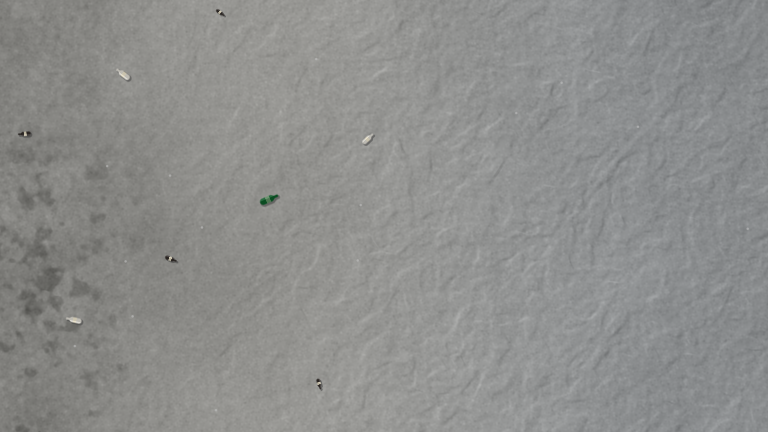
Give the GLSL for this texture, as a WebGL 1 fragment shader.

```glsl
precision highp float;
// Trampled grey beach sand seen from above, with damp patches and a few stray bottles.
uniform vec2 u_resolution;

vec2 hash2(vec2 p) {
  p = vec2(dot(p, vec2(127.1, 311.7)), dot(p, vec2(269.5, 183.3)));
  return fract(sin(p) * 43758.545);
}

mat2 rotate(float a) {
  return mat2(cos(a), sin(a), -sin(a), cos(a));
}

// Cellular noise: each cell scatters one soft bump or dent
float bumps(vec2 p) {
  vec2 cell = floor(p);
  float sum = 0.0;
  for (int j = -1; j <= 1; j++) {
    for (int i = -1; i <= 1; i++) {
      vec2 id = cell + vec2(float(i), float(j));
      vec2 d = p - id - hash2(id);
      float k = max(1.0 - dot(d, d), 0.0);
      sum += k * k * k * (2.0 * hash2(id + 71.3).x - 1.0);
    }
  }
  return sum;
}

// Footprints with crisp rims, over smaller scuffs
float sandHeight(vec2 p) {
  p += 0.009 * sin(p.yx * vec2(19.0, 23.0) + 3.0 * sin(p * 7.0));
  vec2 q = rotate(-0.95) * p;
  float prints = smoothstep(-0.2, 0.3, bumps(q * vec2(19.0, 28.0)));
  float scuffs = smoothstep(-0.3, 0.3, bumps(rotate(0.5) * p * vec2(34.0, 46.0) + 9.0));
  return 0.62 * prints + 0.5 * scuffs + 0.24 * bumps(p * 80.0);
}

// Bottle lying along x: round body tapering to a neck
float bottle(vec2 q) {
  float radius = mix(0.0075, 0.003, smoothstep(0.003, 0.012, q.x));
  return length(vec2(max(abs(q.x) - 0.017, 0.0), q.y)) - radius;
}

void main() {
  vec2 p = gl_FragCoord.xy / u_resolution.y;
  float px = 1.0 / u_resolution.y;
  float leftSide = 1.0 - smoothstep(0.0, 0.65, p.x);
  float rightSide = smoothstep(0.6, 1.6, p.x);

  // Broad light and tint: warm and dim left, pale centre, cool right
  float tone = 0.588 - 0.07 * leftSide - 0.036 * smoothstep(1.0, 1.75, p.x);
  tone -= 0.02 * leftSide * (1.0 - smoothstep(0.1, 0.8, p.y));
  tone -= 0.02 * rightSide * smoothstep(0.6, 1.0, p.y);
  tone -= 0.035 * exp(-22.0 * dot(p - vec2(0.5, 0.33), p - vec2(0.5, 0.33)));
  tone += 0.016 * bumps(p * 4.0) + 0.022 * bumps(p * 11.0 + 5.0) * (0.4 + leftSide);

  // Relief lit from the upper left
  vec2 toLight = vec2(-0.0024, 0.0019);
  float slope = sandHeight(p - toLight) - sandHeight(p + toLight);
  tone += slope * mix(0.035, 0.098, smoothstep(0.2, 1.1, p.x));

  // Faint curved track on the right
  float track = p.y - 0.55 - 1.1 * (p.x - 1.36) + 0.9 * pow(p.x - 1.45, 2.0);
  float trackSpan = smoothstep(1.28, 1.36, p.x) * (1.0 - smoothstep(1.5, 1.6, p.x));
  tone += 0.03 * trackSpan * sin(track * 160.0) * exp(-track * track * 1500.0);

  // Damp blotches on the left, ragged and of uneven strength
  float blotch = bumps(p * vec2(26.0, 32.0)) + 0.45 * bumps(p * 75.0) + 0.6 * bumps(p * 7.0 + 2.0);
  float dampArea = (1.0 - smoothstep(0.12, 0.45, p.x)) * (1.0 - smoothstep(0.5, 0.8, p.y));
  tone -= 0.1 * dampArea * smoothstep(0.1, 0.8, blotch);

  // Grain, coarser on the left
  tone += 0.026 * bumps(p * 190.0) + 0.034 * leftSide * bumps(p * 75.0 + 3.0);
  vec3 color = tone + mix(vec3(0.004, 0.002, -0.012), vec3(-0.01, 0.0, 0.006), rightSide);

  // Sparse pale specks of shell
  vec2 speckCell = floor(p * 9.0);
  vec2 seed = hash2(speckCell + 33.0);
  vec2 toSpeck = p - (speckCell + 0.2 + 0.6 * hash2(speckCell)) / 9.0;
  float speck = 1.0 - smoothstep(0.001, 0.001 + 1.5 * px, length(toSpeck));
  color = mix(color, vec3(0.76), 0.6 * speck * step(0.92, seed.x));

  // Bottles strewn over the left half, the sixth one green
  for (int i = 0; i < 8; i++) {
    float n = float(i);
    vec2 rnd = hash2(vec2(n, 4.0));
    float isGreen = 1.0 - step(0.5, abs(n - 5.0));
    vec2 center = vec2(0.055 + 0.114 * n, fract(0.69 + 0.57 * n));
    float size = mix(0.5 + 0.4 * rnd.x, 1.0, isGreen);
    mat2 turn = rotate(mix(6.28 * rnd.y, -0.4, isGreen));
    vec2 q = turn * (p - center) / size;
    vec2 shadowQ = turn * (p - center - vec2(0.003, -0.003)) / size;
    float shadow = 1.0 - smoothstep(-0.001, 0.004, bottle(shadowQ));
    float body = 1.0 - smoothstep(-px, px, bottle(q) * size);
    float label = 1.0 - smoothstep(0.004, 0.006, abs(q.x + 0.005));
    vec3 glass = mix(vec3(0.16, 0.14, 0.13), vec3(0.74, 0.73, 0.7), step(0.5, rnd.x));
    glass = mix(glass, vec3(0.04, 0.3, 0.13), isGreen);
    glass = mix(glass, vec3(0.8, 0.77, 0.68), label * mix(0.9, 0.35, isGreen));
    glass += 0.12 * smoothstep(0.001, 0.004, q.y);
    color = mix(color, vec3(0.25), 0.55 * shadow);
    color = mix(color, glass, body);
  }

  gl_FragColor = vec4(color, 1.0);
}
```
